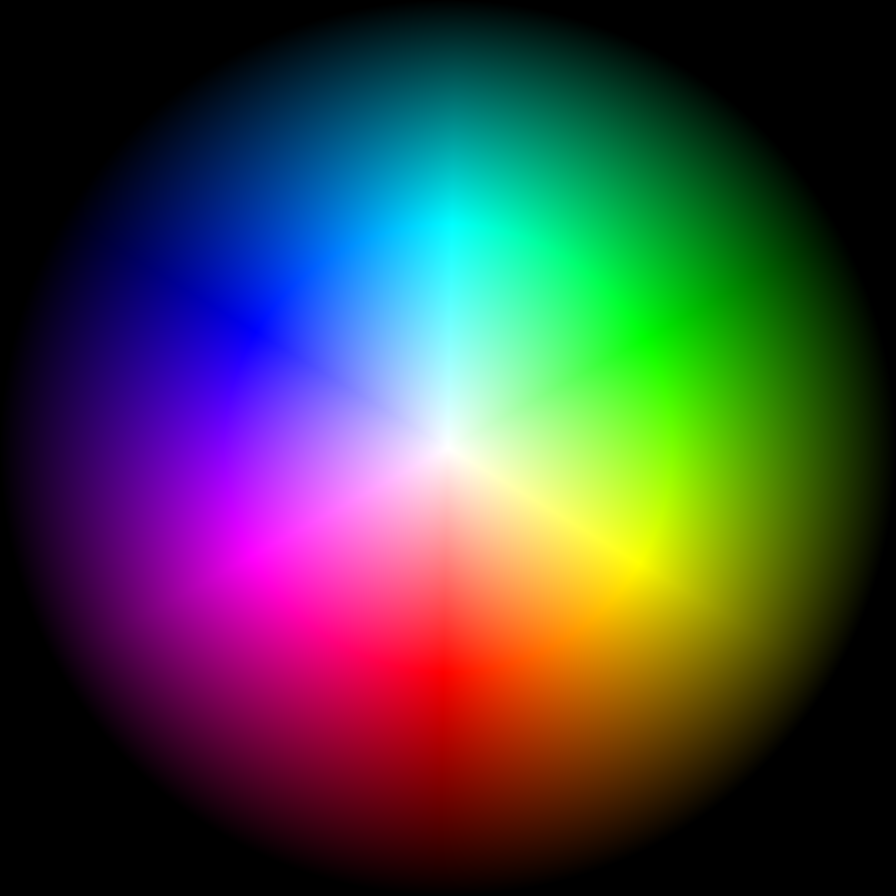
Give the GLSL for this background, as a three.js fragment shader.

```glsl
// A round HSL colour wheel on black: the angle around the centre sets the hue,
// and the distance from it lowers the lightness from white, through pure
// colour at half the radius, to black at the rim.

varying vec2 vUv;

const float TAU = 6.2831853;
const vec2 WHEEL_CENTER = vec2(0.5);
const float WHEEL_RADIUS = 0.5;
const float HUE_TILT = 0.003; // in turns, moves the hues slightly clockwise

// Pure colour of a hue given in turns: red, yellow, green, cyan, blue, magenta.
vec3 hueColor(float hue) {
  vec3 phase = mod(hue * 6.0 + vec3(0.0, 4.0, 2.0), 6.0);
  return clamp(abs(phase - 3.0) - 1.0, 0.0, 1.0);
}

// Fully saturated HSL to RGB.
vec3 hslColor(float hue, float lightness) {
  float chroma = 1.0 - abs(2.0 * lightness - 1.0);
  return lightness + chroma * (hueColor(hue) - 0.5);
}

// Turns counterclockwise from straight down; the exact centre is safe.
float turnsFromDown(vec2 p) {
  return dot(p, p) > 0.0 ? atan(p.x, -p.y) / TAU : 0.0;
}

vec3 colorWheel(vec2 p, float radius, float tilt) {
  float lightness = clamp(1.0 - length(p) / radius, 0.0, 1.0);
  return hslColor(turnsFromDown(p) + tilt, lightness);
}

void main() {
  vec3 color = colorWheel(vUv - WHEEL_CENTER, WHEEL_RADIUS, HUE_TILT);
  gl_FragColor = vec4(color, 1.0);
}
```
